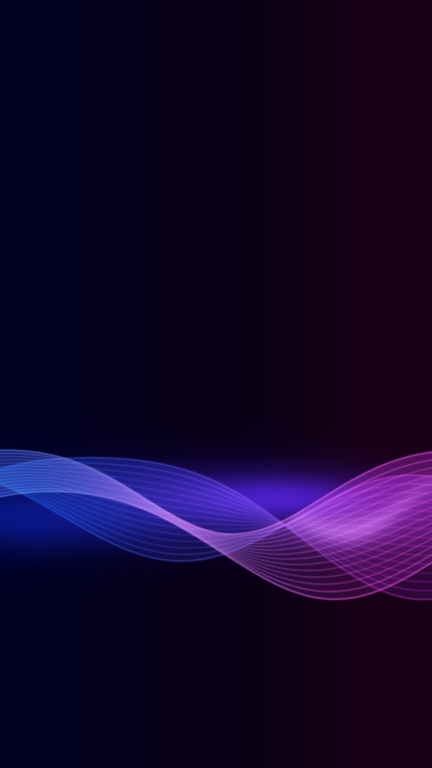
A Shadertoy shader for this background:

```glsl
// Two translucent ribbons of fine glowing lines, blue to magenta, on a dark gradient.

const float TAU = 6.2831853;
const int LINES = 15;

// Wave with its lowest point at x = trough; sharp adds a second harmonic.
float wave(float x, float level, float depth, float trough, float period, float sharp) {
    float a = TAU * (x - trough) / period;
    return level - depth * (cos(a) + sharp * cos(2.0 * a));
}

// Ribbon borders, x = upper edge and y = lower edge.
vec2 frontEdges(float x) {
    return vec2(wave(x, 0.365, 0.0547, 0.54, 1.05, 0.107),
                wave(x, 0.297, 0.0703, 0.775, 1.31, 0.10));
}

vec2 backEdges(float x) {
    return vec2(wave(x, 0.327, 0.0924, 0.98, 1.54, 0.165),
                wave(x, 0.3255, 0.056, 0.42, 1.07, 0.0));
}

// Blend of three colours from left to right.
vec3 ramp(float x, vec3 left, vec3 middle, vec3 right) {
    return mix(mix(left, middle, smoothstep(0.0, 0.52, x)), right, smoothstep(0.5, 0.9, x));
}

// Soft elliptical light.
float glow(vec2 p, vec2 centre, vec2 radius) {
    vec2 d = (p - centre) / radius;
    return exp(-dot(d, d));
}

// Coverage of the area between two edges, which may cross.
float fillMask(float y, vec2 edges, float soft) {
    float top = max(edges.x, edges.y);
    float bottom = min(edges.x, edges.y);
    return smoothstep(-soft, soft, top - y) * smoothstep(-soft, soft, y - bottom);
}

// Fine lines spread between two edges, with brighter outer lines.
float strands(float y, vec2 edges, vec2 slopes, float width) {
    float light = 0.0;
    for (int i = 0; i < LINES; i++) {
        float t = float(i) / float(LINES - 1);
        float slope = mix(slopes.x, slopes.y, t);
        float d = (y - mix(edges.x, edges.y, t)) / sqrt(1.0 + slope * slope);
        float border = pow(abs(2.0 * t - 1.0), 8.0);
        light += mix(0.32, 0.85, border) * exp(-d * d / (width * width));
    }
    return 1.0 - exp(-light);
}

// Screen blending keeps overlapping light below white.
vec3 screen(vec3 base, vec3 light) {
    return 1.0 - (1.0 - base) * (1.0 - clamp(light, 0.0, 1.0));
}

void mainImage(out vec4 fragColor, in vec2 fragCoord) {
    vec2 p = fragCoord / iResolution.xy;
    float aspect = iResolution.y / iResolution.x;
    float width = max(0.0013, 0.6 / iResolution.y);
    float soft = 1.0 / iResolution.y;

    // Dark backdrop, navy to plum
    vec3 color = ramp(p.x, vec3(0.0, 0.0, 0.135), vec3(0.03, 0.0, 0.085), vec3(0.095, 0.0, 0.085));

    // Halos behind the ribbons
    color = screen(color, vec3(0.02, 0.08, 0.42) * glow(p, vec2(0.06, 0.325), vec2(0.30, 0.042)));
    color = screen(color, vec3(0.24, 0.10, 0.72) * glow(p, vec2(0.64, 0.350), vec2(0.24, 0.030)));
    color = screen(color, vec3(0.05, 0.03, 0.25) * glow(p, vec2(0.45, 0.350), vec2(0.40, 0.050)));

    // Edges and their slopes
    float h = 0.002;
    vec2 back = backEdges(p.x);
    vec2 front = frontEdges(p.x);
    vec2 backSlope = (backEdges(p.x + h) - back) / h * aspect;
    vec2 frontSlope = (frontEdges(p.x + h) - front) / h * aspect;

    // Back ribbon
    vec3 backTint = ramp(p.x, vec3(0.08, 0.32, 0.72), vec3(0.30, 0.28, 0.88), vec3(0.66, 0.16, 0.72));
    float backFill = fillMask(p.y, back, soft);
    float backShade = mix(0.20, 0.42, smoothstep(0.28, 0.38, p.y));
    color = screen(color, backTint * vec3(0.7, 0.7, 1.0) * backFill * backShade);
    color = screen(color, backTint * strands(p.y, back, backSlope, width) * 0.75);

    // Front ribbon
    vec3 frontTint = ramp(p.x, vec3(0.30, 0.48, 0.90), vec3(0.82, 0.46, 0.95), vec3(0.92, 0.28, 0.80));
    float frontFill = fillMask(p.y, front, soft);
    float frontShade = mix(0.18, 0.36, smoothstep(0.25, 0.35, p.y));
    color = screen(color, frontTint * vec3(0.75, 0.6, 1.0) * frontFill * frontShade);
    color = screen(color, frontTint * strands(p.y, front, frontSlope, width) * 0.9);

    // Bright fold on the right, kept inside the ribbons
    float fold = (p.y - wave(p.x, 0.346, 0.04, 0.79, 0.6, 0.0)) / 0.015;
    float foldLight = exp(-fold * fold - pow((p.x - 0.83) / 0.17, 2.0));
    float inside = max(backFill, frontFill);
    color = screen(color, vec3(0.58, 0.32, 0.80) * foldLight * inside * 0.65);
    color = screen(color, vec3(0.40, 0.22, 0.70) * inside * 0.5 * glow(p, vec2(0.80, 0.312), vec2(0.12, 0.025)));

    fragColor = vec4(color, 1.0);
}
```
